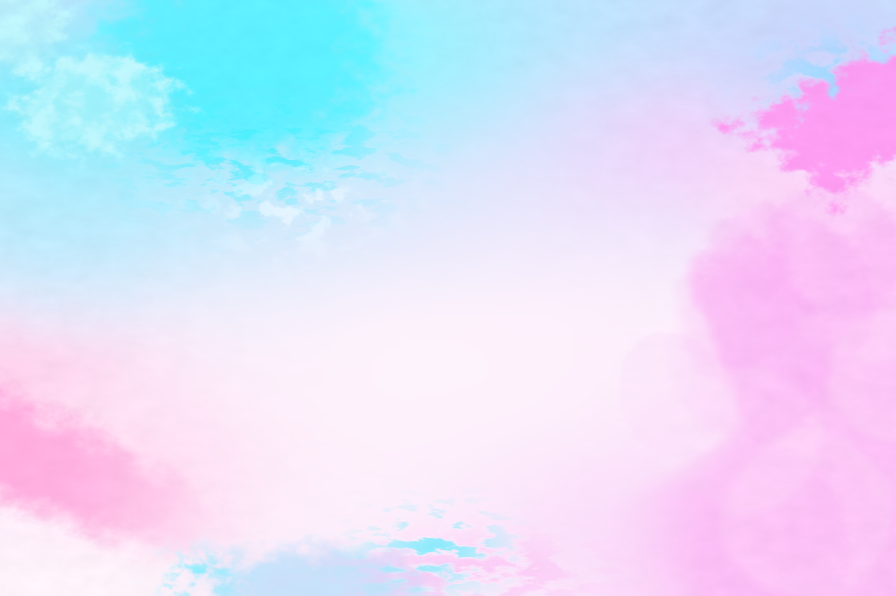
Reproduce this background procedurally as a Shadertoy shader.

```glsl
// Pastel watercolour backdrop: cyan upper left, pink right and lower left, pale centre.
// Soft elliptical washes set the colour; noise-torn edges, translucent discs
// and fine grain lay dry brush marks over them.

vec2 hash2(vec2 p) {
    vec3 q = fract(vec3(p.xyx) * vec3(0.1031, 0.1030, 0.0973));
    q += dot(q, q.yzx + 33.33);
    return fract((q.xx + q.yz) * q.zy);
}

float gradientNoise(vec2 p) {
    vec2 i = floor(p), f = fract(p);
    vec2 u = f * f * f * (f * (f * 6.0 - 15.0) + 10.0);
    vec2 e = vec2(0.0, 1.0);
    float a = dot(hash2(i) * 2.0 - 1.0, f);
    float b = dot(hash2(i + e.yx) * 2.0 - 1.0, f - e.yx);
    float c = dot(hash2(i + e.xy) * 2.0 - 1.0, f - e.xy);
    float d = dot(hash2(i + e.yy) * 2.0 - 1.0, f - e.yy);
    return mix(mix(a, b, u.x), mix(c, d, u.x), u.y);
}

float fbm(vec2 p) {
    float sum = 0.0, amp = 0.6;
    for (int i = 0; i < 5; i++) {
        sum += amp * gradientNoise(p);
        p = mat2(1.6, 1.2, -1.2, 1.6) * p + 7.3;
        amp *= 0.55;
    }
    return sum;
}

// Soft elliptical stain of colour
vec3 wash(vec3 base, vec3 tint, vec2 p, vec2 centre, vec2 radius, float strength) {
    vec2 d = (p - centre) / radius;
    return mix(base, tint, strength * exp(-dot(d, d)));
}

void mainImage(out vec4 fragColor, in vec2 fragCoord) {
    vec2 p = fragCoord / iResolution.xy * vec2(1.5, 1.0);
    float cloud = fbm(p * 5.0);
    float rough = fbm(p * vec2(22.0, 30.0) + 4.0);
    float streak = fbm(p * vec2(16.0, 42.0) + 19.0);
    vec2 w = p + 0.035 * vec2(cloud, fbm(p * 5.0 + 31.0));

    // Pale ground, cooling towards the top
    vec3 col = mix(vec3(0.99, 0.94, 0.985), vec3(0.93, 0.90, 0.99), smoothstep(0.42, 0.72, w.y));
    col = mix(col, vec3(0.78, 0.88, 0.99), smoothstep(0.68, 0.98, w.y));
    col = wash(col, vec3(0.97, 0.81, 0.98), w, vec2(1.15, 0.77), vec2(0.26, 0.12), 0.8);
    col = wash(col, vec3(0.80, 0.82, 0.99), w, vec2(1.38, 0.93), vec2(0.22, 0.12), 0.7);

    // Blue and cyan stains at the upper left
    col = wash(col, vec3(0.74, 0.92, 0.99), w, vec2(0.05, 0.63), vec2(0.48, 0.16), 0.95);
    col = wash(col, vec3(0.58, 0.96, 1.00), w, vec2(0.56, 0.93), vec2(0.36, 0.20), 0.95);
    col = wash(col, vec3(0.48, 0.94, 0.99), w, vec2(0.12, 0.83), vec2(0.32, 0.13), 0.9);

    // Torn cyan brush mark, with dry flecks along its lower side
    vec2 c = (w - vec2(0.41, 0.91)) / vec2(0.27, 0.22);
    float cyan = smoothstep(-0.12, 0.45, 1.0 - length(c) + 0.55 * rough + 0.3 * cloud);
    col = mix(col, vec3(0.30, 0.94, 1.0), 0.75 * cyan);
    vec2 f = (p - vec2(0.44, 0.74)) / vec2(0.19, 0.09);
    float fleck = exp(-dot(f, f));
    col = mix(col, vec3(0.22, 0.93, 0.99), 0.6 * fleck * smoothstep(0.0, 0.16, streak));
    f = (p - vec2(0.50, 0.66)) / vec2(0.13, 0.08);
    col = mix(col, vec3(0.93, 0.97, 1.0), 0.75 * exp(-dot(f, f)) * smoothstep(0.0, 0.2, rough));

    // Misty patches over the corner
    c = (w - vec2(0.16, 0.83)) / vec2(0.17, 0.10);
    float mist = smoothstep(0.0, 0.4, 1.0 - length(c) + 0.7 * rough + 0.4 * cloud);
    c = (w - vec2(0.02, 0.96)) / vec2(0.10, 0.09);
    mist = max(mist, smoothstep(0.0, 0.4, 1.0 - length(c) + 0.7 * rough));
    col = mix(col, vec3(0.74, 0.96, 0.985), mist * (0.5 + 0.5 * smoothstep(-0.2, 0.25, rough)));

    // Pink body on the right: light upper wash, then a crisp-edged deeper one
    float upper = smoothstep(1.10, 1.30, w.x) * smoothstep(0.80, 0.68, w.y);
    col = mix(col, vec3(0.99, 0.83, 0.97), 0.85 * upper);
    col = wash(col, vec3(0.98, 0.85, 0.98), w, vec2(1.05, 0.12), vec2(0.26, 0.22), 0.8);
    float edge = 1.14 + 0.08 * smoothstep(0.55, 0.32, w.y) - 0.24 * smoothstep(0.30, 0.12, w.y);
    float soft = mix(0.24, 0.03, smoothstep(0.10, 0.32, w.y));
    float body = smoothstep(0.0, soft, w.x - edge + 0.02 * rough);
    body *= smoothstep(0.05, -0.03, w.y - 0.55 - 0.23 * (w.x - 1.15) + 0.04 * rough);
    col = mix(col, vec3(0.985, 0.74, 0.96), body * (0.85 + 0.35 * cloud));
    float petal = length((w - vec2(1.125, 0.335)) / vec2(0.092, 0.11));
    col = mix(col, vec3(0.985, 0.87, 0.98), 0.65 * smoothstep(1.03, 0.93, petal + 0.08 * rough));

    // Overlapping translucent discs inside the pink
    for (int i = 0; i < 9; i++) {
        vec2 h = hash2(vec2(float(i) * 3.7 + 1.0, 8.0));
        float r = 0.10 + 0.10 * fract(h.x * 7.0 + h.y);
        float d = length(w - vec2(1.22 + 0.30 * h.x, 0.02 + 0.56 * h.y)) - r;
        float veil = smoothstep(0.012, -0.012, d + 0.02 * rough) * exp(d * 7.0);
        vec3 tint = mix(vec3(0.98, 0.68, 0.96), vec3(1.0, 0.87, 0.98), mod(float(i), 2.0));
        col = mix(col, tint, 0.32 * veil * smoothstep(1.08, 1.28, w.x));
    }

    // Vivid pink wedge with blue flecks above it
    vec2 a = w - vec2(1.23, 0.79);
    float wedge = max(dot(a, vec2(-0.433, 0.90)), dot(a, vec2(-0.577, -0.817)));
    wedge = max(wedge, dot(w - vec2(1.40, 0.67), vec2(0.514, -0.857)));
    col = wash(col, vec3(0.58, 0.84, 0.99), p, vec2(1.40, 0.87), vec2(0.12, 0.07), 0.8 * smoothstep(-0.05, 0.2, rough));
    col = mix(col, vec3(1.0, 0.60, 0.95), 0.92 * smoothstep(0.02, -0.025, wedge + 0.10 * rough));

    // Rose stroke sweeping down from the left edge
    col = wash(col, vec3(1.0, 0.80, 0.92), w, vec2(0.0, 0.37), vec2(0.25, 0.10), 0.85);
    col = wash(col, vec3(1.0, 0.84, 0.94), w, vec2(0.25, 0.22), vec2(0.20, 0.12), 0.7);
    float across = abs(w.y - 0.255 + 0.40 * w.x) - 0.105 + 0.10 * w.x;
    float rose = smoothstep(0.025, -0.05, across + 0.05 * rough) * smoothstep(0.46, 0.05, w.x);
    col = mix(col, vec3(1.0, 0.67, 0.87), 0.95 * rose);
    col = wash(col, vec3(1.0, 0.96, 0.98), w, vec2(0.12, 0.0), vec2(0.22, 0.09), 0.7);

    // Blue and pink flecked strip along the bottom
    c = (w - vec2(0.54, 0.01)) / vec2(0.27, 0.10);
    float strip = smoothstep(0.0, 0.6, 1.0 - length(c) + 0.6 * rough);
    col = mix(col, vec3(0.76, 0.88, 0.98), 0.9 * strip);
    col = wash(col, vec3(0.98, 0.77, 0.96), p, vec2(0.80, 0.04), vec2(0.20, 0.06), 0.85 * smoothstep(-0.1, 0.15, streak));
    col = wash(col, vec3(0.50, 0.92, 0.99), p, vec2(0.73, 0.08), vec2(0.10, 0.06), 0.9 * smoothstep(0.02, 0.18, -streak));
    col = wash(col, vec3(0.50, 0.93, 0.99), p, vec2(0.33, 0.03), vec2(0.06, 0.04), 0.9 * smoothstep(-0.1, 0.2, rough));

    // Bright centre and paper grain
    col = wash(col, vec3(0.995, 0.96, 0.99), w, vec2(0.76, 0.37), vec2(0.34, 0.16), 0.7);
    col += (0.03 * rough + 0.02 * streak) * smoothstep(0.1, 0.7, length(p - vec2(0.75, 0.4)));
    fragColor = vec4(clamp(col, 0.0, 1.0), 1.0);
}
```
